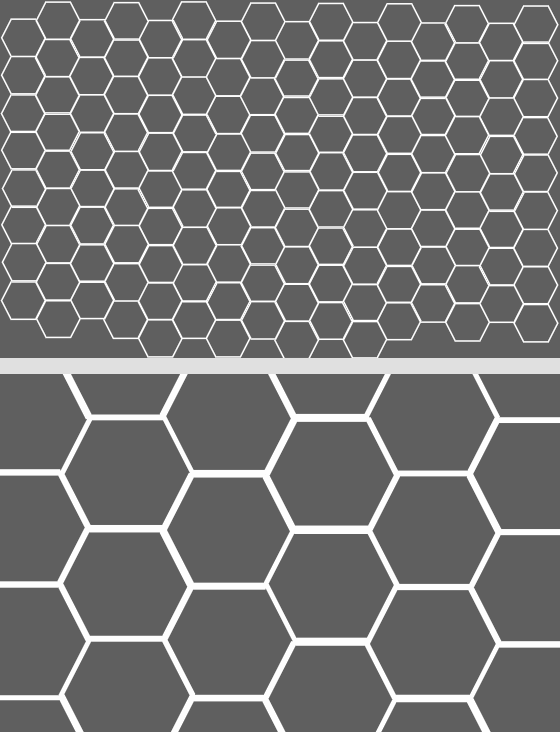
Top: the whole. Bottom: its middle third, enlarged.
Write a WebGL 2 fragment shader that draws this pattern.

```glsl
#version 300 es
precision highp float;
// A honeycomb of thin white hexagon outlines on flat grey, 16 columns wide.
// Each cell is stroked on its own and nudged by a hash, so shared edges
// thicken or split; the column heights make a ragged border.

uniform vec2 u_resolution;
out vec4 fragColor;

// Lengths are fractions of the canvas height, measured from the top left.
const vec3 GROUND = vec3(0.373);
const vec3 LINE = vec3(0.995);
const float COLUMNS = 16.0;
const float ROWS = 9.0;
const vec2 PITCH = vec2(0.0953, 0.1043);       // column and row spacing
const vec2 FIRST_CENTRE = vec2(0.0668, 0.1074);
const float COLUMN_DRIFT = 0.0008;             // drop per column
const vec2 HALF_SIZE = vec2(0.0610, 0.0522);   // centre to corner, to flat side
const float STROKE = 0.0043;
const vec2 JITTER = vec2(0.0020, 0.0023);      // largest nudge of a cell

vec2 hash22(vec2 cell) {
  vec3 h = fract(cell.xyx * vec3(0.1031, 0.1030, 0.0973));
  h += dot(h, h.yzx + 33.33);
  return fract((h.xx + h.yz) * h.zy);
}

// Signed distance to the sides of a flat-topped hexagon
float hexagon(vec2 p) {
  vec2 q = abs(p);
  float slant = 2.0 * HALF_SIZE.x - PITCH.x;   // corner to end of flat side
  vec2 normal = normalize(vec2(HALF_SIZE.y, slant));
  return max(q.y - HALF_SIZE.y, dot(q - vec2(HALF_SIZE.x, 0.0), normal));
}

// Centre of the top cell in a column; odd columns start half a row higher
vec2 columnTop(float column) {
  float lift = 0.5 * PITCH.y * mod(column, 2.0);
  return FIRST_CENTRE + vec2(column * PITCH.x, column * COLUMN_DRIFT - lift);
}

// Even columns near the left and right borders are one cell shorter
float columnRows(float column) {
  bool even = mod(column, 2.0) < 0.5;
  bool nearBorder = column < 3.0 || column > 11.0;
  return even && nearBorder ? ROWS - 1.0 : ROWS;
}

// Distance to the nearest outline among the surrounding cells
float outlineDistance(vec2 p) {
  float nearest = 1.0;
  float nearColumn = round((p.x - FIRST_CENTRE.x) / PITCH.x);
  for (float i = -1.0; i <= 1.0; i++) {
    float column = nearColumn + i;
    if (column < 0.0 || column >= COLUMNS) continue;
    vec2 top = columnTop(column);
    float nearRow = round((p.y - top.y) / PITCH.y);
    for (float j = -1.0; j <= 1.0; j++) {
      float row = nearRow + j;
      if (row < 0.0 || row >= columnRows(column)) continue;
      vec2 nudge = (2.0 * hash22(vec2(column, row) + 7.0) - 1.0) * JITTER;
      vec2 centre = top + vec2(0.0, row * PITCH.y) + nudge;
      nearest = min(nearest, abs(hexagon(p - centre)));
    }
  }
  return nearest;
}

void main() {
  float pixel = 1.0 / u_resolution.y;
  vec2 p = vec2(gl_FragCoord.x, u_resolution.y - gl_FragCoord.y) * pixel;

  // Stroke with an edge one pixel soft
  float coverage = clamp(0.5 + (0.5 * STROKE - outlineDistance(p)) / pixel, 0.0, 1.0);
  fragColor = vec4(mix(GROUND, LINE, coverage), 1.0);
}
```
